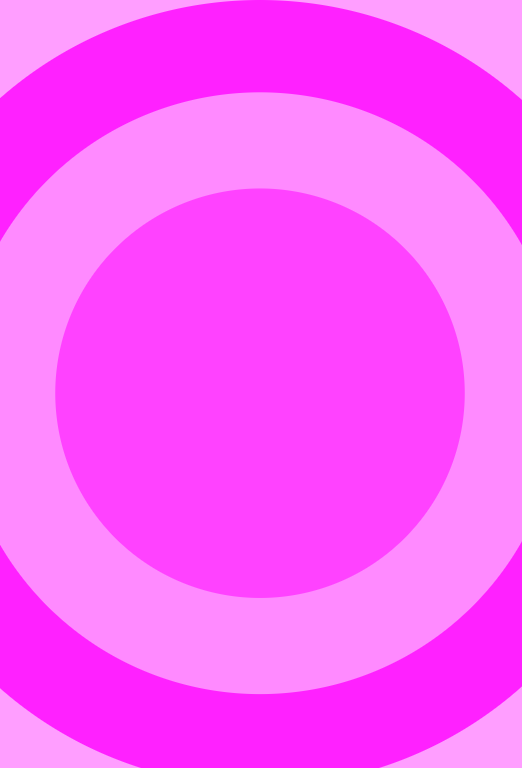
This background is drawn by a Shadertoy shader. Its source:

```glsl
// Flat concentric discs in magenta and pink, centred slightly below the middle.
// Each disc is a circle distance with a soft one-pixel edge, painted from the
// largest to the smallest over a pale backdrop. Lengths are in canvas heights.

#define CENTER vec2(-0.0013, -0.0120)
#define OUTER_RADIUS 0.5120
#define MIDDLE_RADIUS 0.3918
#define INNER_RADIUS 0.2666
#define BACKDROP_COLOR vec3(1.00, 0.62, 1.00)
#define OUTER_COLOR vec3(1.00, 0.13, 1.00)
#define MIDDLE_COLOR vec3(1.00, 0.54, 1.00)
#define INNER_COLOR vec3(1.00, 0.26, 1.00)

// Coverage of a disc, given the distance from its centre
float discMask(float dist, float radius, float pixel) {
    return clamp(0.5 + (radius - dist) / pixel, 0.0, 1.0);
}

void mainImage(out vec4 fragColor, in vec2 fragCoord) {
    // Position relative to the canvas middle, in canvas heights
    vec2 position = (fragCoord - 0.5 * iResolution.xy) / iResolution.y;
    float pixel = 1.0 / iResolution.y;
    float dist = length(position - CENTER);

    // Discs from back to front
    vec3 color = BACKDROP_COLOR;
    color = mix(color, OUTER_COLOR, discMask(dist, OUTER_RADIUS, pixel));
    color = mix(color, MIDDLE_COLOR, discMask(dist, MIDDLE_RADIUS, pixel));
    color = mix(color, INNER_COLOR, discMask(dist, INNER_RADIUS, pixel));

    fragColor = vec4(color, 1.0);
}
```
